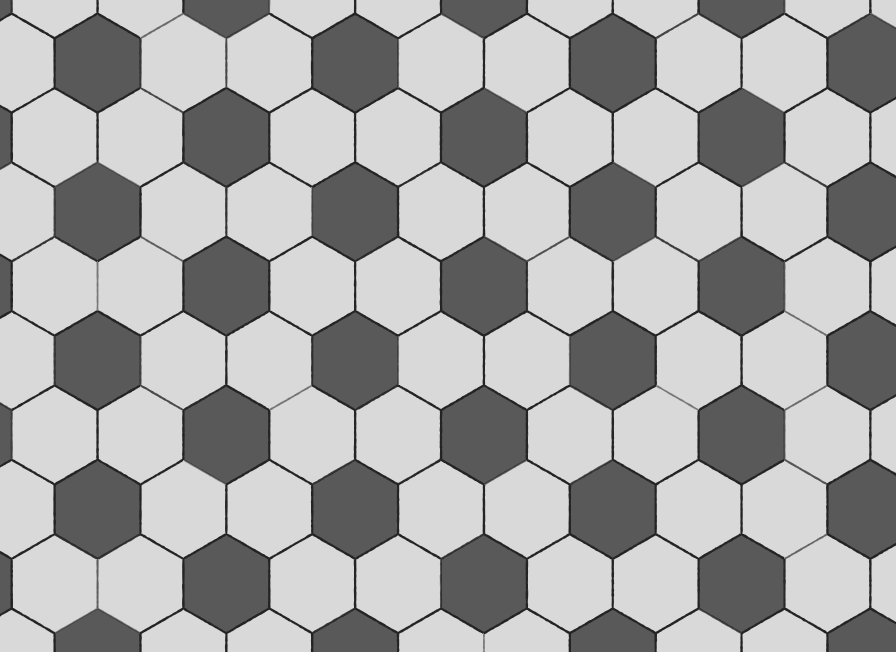
Reproduce this pattern procedurally as a WebGL 1 fragment shader.

```glsl
precision highp float;
// Hexagon floor tiles: staggered dark tiles among pale ones, with thin worn joints.

uniform vec2 u_resolution;

#define TILE_WIDTH 0.1317          // flat-to-flat width, in canvas heights
#define ORIGIN vec2(0.1496, 0.9032) // centre of one dark tile
#define JOINT_HALF 0.0135          // half joint width, in tile widths
#define ROUGHNESS 0.45             // ragged variation of the joint width
#define GRAIN 36.0                 // roughness cells per tile width
#define WEAR 0.5                   // fading of the most worn joints
#define PALE vec3(0.85)
#define DARK vec3(0.35)
#define JOINT vec3(0.14)

const vec2 LATTICE = vec2(1.0, 1.7320508);
const float ROW_STEP = 0.8660254;

float hash(vec2 p) {
  return fract(sin(dot(p, vec2(12.9898, 78.233))) * 43758.5453);
}

float valueNoise(vec2 p) {
  vec2 i = floor(p);
  vec2 f = fract(p);
  f = f * f * (3.0 - 2.0 * f);
  float low = mix(hash(i), hash(i + vec2(1.0, 0.0)), f.x);
  float high = mix(hash(i + vec2(0.0, 1.0)), hash(i + vec2(1.0)), f.x);
  return mix(low, high, f.y);
}

// Nearest centre of the two interleaved rectangular lattices
vec2 hexCentre(vec2 p) {
  vec2 even = floor(p / LATTICE + 0.5) * LATTICE;
  vec2 odd = (floor(p / LATTICE) + 0.5) * LATTICE;
  vec2 a = p - even;
  vec2 b = p - odd;
  return dot(a, a) < dot(b, b) ? even : odd;
}

// Every third tile is dark, shifted by one and a half tiles per row
vec3 tileColour(vec2 centre) {
  float row = floor(centre.y / ROW_STEP + 0.5);
  float phase = mod(centre.x - 1.5 * row + 0.5, 3.0) - 0.5;
  return abs(phase) < 0.25 ? DARK : PALE;
}

void main() {
  vec2 p = (gl_FragCoord.xy / u_resolution.y - ORIGIN) / TILE_WIDTH;
  float pixel = 1.0 / (u_resolution.y * TILE_WIDTH);

  // Tile, nearest edge and the neighbour across it
  vec2 centre = hexCentre(p);
  vec2 local = p - centre;
  vec2 side = vec2(local.x < 0.0 ? -1.0 : 1.0, local.y < 0.0 ? -1.0 : 1.0);
  vec2 slant = side * vec2(0.5, ROW_STEP);
  float acrossFlat = abs(local.x);
  float acrossSlant = dot(local, slant);
  vec2 toNeighbour = acrossFlat > acrossSlant ? vec2(side.x, 0.0) : slant;
  float edgeDist = 0.5 - max(acrossFlat, acrossSlant);

  // Smooth tile boundary
  float inside = clamp(edgeDist / pixel + 0.5, 0.0, 1.0);
  vec3 colour = mix(tileColour(centre + toNeighbour), tileColour(centre), inside);

  // Joint with wear per edge and fine ragged sides
  vec2 edgeId = floor((centre + 0.5 * toNeighbour) * vec2(4.0, 2.0 / ROW_STEP) + 0.5);
  float fade = WEAR * smoothstep(0.7, 1.0, hash(edgeId + 3.7));
  float ragged = 1.0 + ROUGHNESS * (valueNoise(p * GRAIN) - 0.5);
  float halfWidth = JOINT_HALF * ragged * (1.0 - 0.5 * fade);
  float joint = clamp((halfWidth - edgeDist) / pixel + 0.5, 0.0, 1.0);
  colour = mix(colour, JOINT, joint * (1.0 - fade));

  gl_FragColor = vec4(colour, 1.0);
}
```
